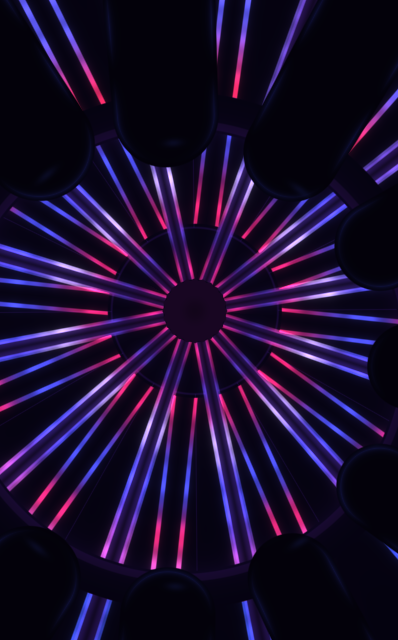
Write a WebGL 2 fragment shader that draws this background.

```glsl
#version 300 es
precision highp float;

uniform vec2 u_resolution;
out vec4 fragColor;

// Lengths are fractions of the canvas height.
#define HUB vec2(-0.0065, 0.0143)
#define HUB_RADIUS 0.049
#define INNER_RING 0.130
#define RIM_CENTER vec2(-0.030, -0.048)
#define RIM_RADIUS 0.349
#define SPOKE_STEP 0.523599
#define SPOKE_PHASE 0.203
#define STRUT_PHASE 0.412
#define TILT 1.16
#define BAR_HALF 0.0021
#define GLOW 0.16
#define CABIN_STEP 0.541

const vec3 NIGHT  = vec3(0.016, 0.008, 0.058);
const vec3 VIOLET = vec3(0.110, 0.045, 0.225);
const vec3 RED    = vec3(0.830, 0.110, 0.240);
const vec3 PINK   = vec3(0.720, 0.300, 0.580);
const vec3 BLUE   = vec3(0.210, 0.290, 0.800);
const vec3 PALE   = vec3(0.760, 0.700, 0.790);

float fill(float d) {
    float px = 1.0 / u_resolution.y;
    return 1.0 - smoothstep(-px, px, d);
}

float band(float x, float center, float width) {
    float t = (x - center) / width;
    return exp(-t * t);
}

// Nearest radial arm: distance along it, offset across it, its index.
vec3 nearestArm(vec2 p, float phase) {
    float tilt = p.y > 0.0 ? TILT : 1.0;
    float index = round((atan(p.y * tilt, p.x) - phase) / SPOKE_STEP);
    float angle = phase + index * SPOKE_STEP;
    vec2 dir = vec2(cos(angle), sin(angle));
    dir.y /= dir.y > 0.0 ? TILT : 1.0;
    dir = normalize(dir);
    return vec3(dot(p, dir), p.x * dir.y - p.y * dir.x, mod(index, 12.0));
}

// Crisp core and soft halo of a pair of light bars, widening outward.
float barPair(vec3 arm, float spacing) {
    float d = abs(abs(arm.y) - spacing) - BAR_HALF - 0.0045 * arm.x;
    return fill(d) + GLOW * exp(-max(d, 0.0) / 0.006);
}

float shimmer(float r, float index) {
    return 0.86 + 0.10 * sin(r * 95.0 + index * 2.4) + 0.06 * sin(r * 213.0 - index * 4.1);
}

vec3 spokeColor(float r) {
    return VIOLET * 0.9
        + RED * (0.85 * band(r, 0.055, 0.030) + 0.55 * band(r, 0.148, 0.022))
        + PALE * 0.9 * band(r, 0.200, 0.036)
        + BLUE * (0.4 * band(r, 0.115, 0.016) + 0.95 * band(r, 0.290, 0.060))
        + PINK * 0.95 * band(r, 0.405, 0.055);
}

vec3 strutColor(float r) {
    return VIOLET * 0.6
        + RED * (band(r, 0.140, 0.062) + band(r, 0.360, 0.035))
        + BLUE * band(r, 0.268, 0.055)
        + PINK * band(r, 0.415, 0.030);
}

void main() {
    vec2 p = (gl_FragCoord.xy - 0.5 * u_resolution) / u_resolution.y;
    vec2 q = p - HUB;
    float r = length(q);
    float rim = length(p - RIM_CENTER) - RIM_RADIUS;
    float inside = fill(rim + 0.004);
    float outside = fill(0.055 - rim);
    float lit = inside + outside;

    vec3 color = NIGHT + VIOLET * 0.16 * exp(-r * 5.0);

    // Fine wires and the two rings
    vec3 wire = nearestArm(q, STRUT_PHASE + 0.12);
    color += VIOLET * 0.5 * fill(abs(wire.y) - 0.0006) * inside * fill(INNER_RING - r);
    color = mix(color, VIOLET * 0.6, fill(abs(rim - 0.006) - 0.006));
    color += VIOLET * 0.25 * exp(-abs(rim) / 0.018);
    color += VIOLET * 0.5 * fill(abs(r - INNER_RING) - 0.0015);

    // Struts between the spokes, starting at the inner ring
    vec3 strut = nearestArm(q, STRUT_PHASE);
    float strutLight = barPair(strut, 0.0155 + 0.010 * strut.x) * fill(INNER_RING + 0.006 - r);
    vec3 outerStrut = mix(RED, BLUE, smoothstep(0.06, 0.19, rim)) + PINK * 0.2;
    vec3 strutTint = mix(strutColor(strut.x + 0.012 * sin(strut.z * 2.4)), outerStrut, outside);
    color += strutTint * strutLight * shimmer(r, strut.z) * lit;

    // Broad spokes: violet beam, dark groove, bright edges
    vec3 spoke = nearestArm(q, SPOKE_PHASE);
    float spacing = 0.0080 + 0.017 * spoke.x;
    float beam = fill(abs(spoke.y) - spacing) * lit * fill(HUB_RADIUS - r);
    float groove = 1.0 - 0.40 * band(spoke.y, 0.0, spacing * 0.3);
    color = mix(color, (VIOLET + BLUE * 0.08 * band(r, 0.25, 0.12)) * groove, beam);
    vec3 spokeTint = spokeColor(spoke.x + 0.014 * sin(spoke.z * 1.9));
    spokeTint = mix(spokeTint, mix(BLUE, PINK, 0.35 * step(0.0, p.y)), outside);
    float spokeLight = barPair(spoke, spacing) * fill(HUB_RADIUS - r) * lit;
    color += spokeTint * spokeLight * shimmer(r, spoke.z) * (0.9 + 0.1 * sign(spoke.y));

    // Hub with a scalloped edge
    float scallop = 0.0015 * cos(24.0 * atan(q.y, q.x));
    vec3 hubColor = vec3(0.095, 0.025, 0.135) * (0.75 + 0.25 * smoothstep(0.0, 0.03, r));
    color = mix(color, hubColor, fill(r - HUB_RADIUS - scallop));

    // Dark cabins around the rim, reaching outward and widening
    for (int i = -1; i < 8; i++) {
        float angle = 1.63 - float(i) * CABIN_STEP;
        angle -= 0.075 * max(cos(angle), 0.0);
        vec2 dir = vec2(cos(angle), sin(angle));
        vec2 v = p - RIM_CENTER - dir * (0.390 - 0.022 * dir.y - 0.030 * dir.x);
        float along = dot(v, dir);
        float reach = clamp(along, 0.0, 0.30);
        float size = 0.078 - 0.010 * dir.x + 0.004 * dir.y + 0.03 * reach;
        float d = length(v - dir * reach) - size;
        float sheen = exp(-abs(d + 0.007) / 0.004) * (0.5 + 0.5 * sin(along * 42.0 + angle * 5.0));
        vec3 shell = NIGHT * 0.65 + vec3(0.04, 0.05, 0.16) * sheen;
        shell += BLUE * 0.12 * band(along, -0.045, 0.006) * band(v.x, 0.012, 0.014);
        color = mix(color, shell, fill(d));
    }

    fragColor = vec4(min(color, 1.0), 1.0);
}
```
